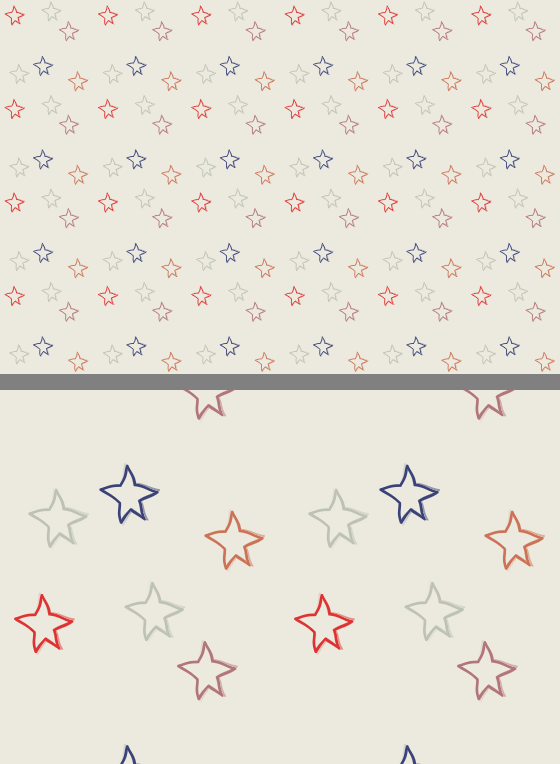
Top: the whole. Bottom: its middle third, enlarged.
This pattern is drawn by a WebGL 2 fragment shader. Its source:

```glsl
#version 300 es
precision highp float;
// Draws a seamless repeat of six small hand-sketched outline stars on warm cream paper.

uniform vec2 u_resolution;
out vec4 fragColor;

const vec2  REPEATS = vec2(6.0, 4.0);   // tiles across and down
const float TILE = 128.0;               // local units along one tile side
const float STROKE = 1.25;              // main line width, in tile units
const float SKETCH_STROKE = 0.9;        // width of the loose second line
const float SKETCH_OPACITY = 0.5;
const float SKETCH_TURN = 0.07;         // rotation of the second line, radians
const float SKETCH_SCALE = 1.07;
const float WOBBLE = 0.35;              // hand-drawn waviness
const float STAR_REACH = 18.0;          // radius that encloses one star

const vec3 PAPER  = vec3(0.925, 0.918, 0.871);
const vec3 RED    = vec3(0.87, 0.20, 0.20);
const vec3 SILVER = vec3(0.74, 0.76, 0.71);
const vec3 MAUVE  = vec3(0.70, 0.46, 0.48);
const vec3 NAVY   = vec3(0.23, 0.26, 0.47);
const vec3 RUST   = vec3(0.80, 0.45, 0.34);

// Star centres within the tile, y upward, and their inks
const int STARS = 6;
const vec2 CENTRES[STARS] = vec2[](
    vec2(20.0, 107.0), vec2(70.5, 112.5), vec2(94.5, 85.5),
    vec2(59.0, 38.0), vec2(26.5, 27.0), vec2(107.0, 17.0));
const vec3 INKS[STARS] = vec3[](RED, SILVER, MAUVE, NAVY, SILVER, RUST);

// Uneven outline: tips and notches alternate clockwise from the top
const int CORNERS = 10;
const vec2 OUTLINE[CORNERS] = vec2[](
    vec2(-0.5, 13.0), vec2(2.8, 4.0), vec2(13.2, 1.0), vec2(4.4, -3.6),
    vec2(7.2, -11.8), vec2(0.8, -7.0), vec2(-3.8, -13.0), vec2(-4.6, -4.2),
    vec2(-12.6, 2.2), vec2(-3.8, 3.8));

float segmentDistance(vec2 p, vec2 a, vec2 b) {
    vec2 ap = p - a, ab = b - a;
    return length(ap - ab * clamp(dot(ap, ab) / dot(ab, ab), 0.0, 1.0));
}

float outlineDistance(vec2 p) {
    p += WOBBLE * sin(p.yx * vec2(0.55, 0.48) + vec2(0.6, 2.1));
    float d = STAR_REACH;
    for (int i = 0; i < CORNERS; i++) {
        d = min(d, segmentDistance(p, OUTLINE[i], OUTLINE[(i + 1) % CORNERS]));
    }
    return d;
}

// Coverage of a line of the given width, smoothed over one pixel
float line(float d, float width, float pixel) {
    return clamp((0.5 * width - d) / pixel + 0.5, 0.0, 1.0);
}

float sketchedStar(vec2 p, float pixel) {
    float c = cos(SKETCH_TURN), s = sin(SKETCH_TURN);
    vec2 loose = mat2(c, -s, s, c) * p / SKETCH_SCALE;
    float firm = line(outlineDistance(p), STROKE, pixel);
    float faint = line(outlineDistance(loose) * SKETCH_SCALE, SKETCH_STROKE, pixel);
    // The second line shows mostly on the right-hand arms
    faint *= SKETCH_OPACITY * smoothstep(-6.0, 5.0, p.x);
    return max(firm, faint);
}

void main() {
    vec2 uv = gl_FragCoord.xy / u_resolution;
    vec2 tilePos = fract(uv * REPEATS) * TILE;
    float pixel = TILE * REPEATS.y / u_resolution.y;

    vec3 color = PAPER;
    for (int i = 0; i < STARS; i++) {
        // Wrapped offset keeps strokes whole across tile borders
        vec2 p = tilePos - CENTRES[i];
        p -= TILE * floor(p / TILE + 0.5);
        if (dot(p, p) < STAR_REACH * STAR_REACH) {
            color = mix(color, INKS[i], sketchedStar(p, pixel));
        }
    }
    fragColor = vec4(color, 1.0);
}
```
